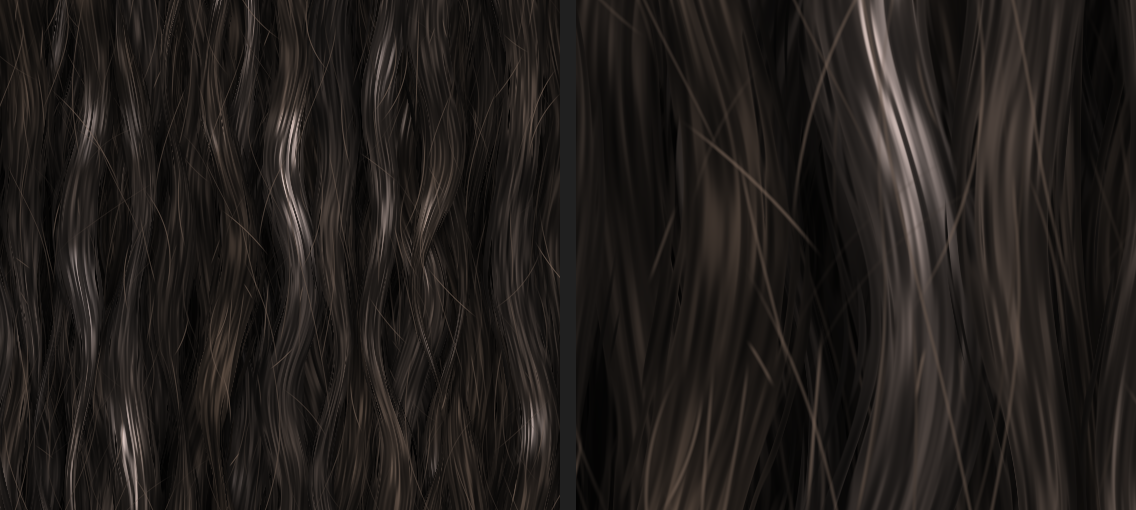
Left: the whole. Right: its middle third, enlarged.
Write a WebGL 1 fragment shader that draws this texture.

```glsl
precision highp float;
// Long dark brown wavy hair: layers of tapering locks are composited back to
// front, each with crisp broken fibres along its path, a shadow and some sheen.
// Long loose hairs follow the waves and short stray hairs cross on top.
#define LOCK_SPACING 0.098
#define WAVE_FREQ 13.0
#define WAVE_AMP 0.016
#define FIBRES 15.0
#define TONE_DARK 0.125
#define TONE_LIGHT 0.215
#define SHEEN 0.55
#define HAIR_WIDTH 0.0022
#define LOOSE_ALPHA 0.55
#define STRAY_ALPHA 0.62
#define LAYERS 6
#define STRAYS 230

uniform vec2 u_resolution;

const vec3 GAP_COLOUR = vec3(0.070, 0.062, 0.062);
const vec3 COOL_BROWN = vec3(1.00, 0.88, 0.83);
const vec3 WARM_BROWN = vec3(1.00, 0.81, 0.67);
const vec3 SHEEN_COLOUR = vec3(1.00, 0.94, 0.95);
const vec3 HAIR_COLOUR = vec3(0.37, 0.31, 0.27);

float hash(vec2 p) {
  vec3 q = fract(vec3(p.xyx) * 0.1031);
  q += dot(q, q.yzx + 33.33);
  return fract((q.x + q.y) * q.z);
}

float noise(vec2 p) {
  vec2 i = floor(p), f = fract(p);
  f = f * f * (3.0 - 2.0 * f);
  return mix(mix(hash(i), hash(i + vec2(1.0, 0.0)), f.x),
             mix(hash(i + vec2(0.0, 1.0)), hash(i + vec2(1.0, 1.0)), f.x), f.y);
}

// Lays one lock over the colour; depth runs from 0 (back) to 1 (front).
vec3 addLock(vec3 colour, vec2 p, vec2 id, float depth) {
  float seed = hash(id + 7.3);
  float kind = hash(id + 41.7);
  float track = seed * 91.0 + id.x * 3.7;

  // Path and width, both changing along the length
  float centre = (id.x + 0.5 + 0.6 * (kind - 0.5)) * LOCK_SPACING;
  centre += WAVE_AMP * sin(p.y * WAVE_FREQ * (0.7 + 0.6 * kind) + 6.283 * seed);
  centre += 0.055 * (noise(vec2(track, p.y * 3.0)) - 0.5);
  float swell = noise(vec2(track + 20.0, p.y * 3.4 + seed * 9.0));
  float gather = 0.1 + 0.9 * smoothstep(0.1, 0.85, swell);
  float u = (p.x - centre) / (LOCK_SPACING * 0.56 * gather);
  float across = abs(u);
  if (across > 1.9) return colour;

  // Fibres run lengthwise, gather where the lock narrows, and some slant across
  float v = u * FIBRES * sqrt(gather) + 2.5 * noise(vec2(u * 1.5 + track, p.y * 9.0));
  float fine = noise(vec2(v + track, p.y * 16.0));
  float slant = noise(vec2(v * 0.8 + track * 3.0 + (kind - 0.5) * 50.0 * p.y, p.y * 12.0));
  float coarse = noise(vec2(v * 0.3 + track * 2.0, p.y * 6.0));
  float fibre = 0.45 * fine + 0.35 * slant + 0.2 * coarse;
  float glint = smoothstep(0.35, 0.95, fine) * (0.3 + 0.7 * slant);

  // Shadow on the hair beneath, then the lock with its frayed edge
  float presence = smoothstep(0.1, 0.35, swell);
  float shadow = 1.0 - smoothstep(0.8, 1.8, across);
  float cover = presence * (1.0 - smoothstep(0.75, 0.95, across + 1.5 * (fibre - 0.5)));
  colour *= 1.0 - 0.36 * shadow * presence;

  float tone = mix(TONE_DARK, TONE_LIGHT, seed * seed * 0.5 + kind * 0.5);
  tone *= (0.12 + 1.25 * fibre + 0.85 * glint) * (1.0 - 0.42 * min(u * u, 1.2));
  tone *= 0.65 + 0.7 * noise(vec2(track + 50.0, p.y * 6.0));
  tone *= mix(0.6, 1.06, depth);
  float warmth = noise(vec2(track + 70.0, p.y * 2.0));
  vec3 hair = tone * mix(COOL_BROWN, WARM_BROWN, warmth) + 0.014;

  // Streaky sheen on the bends
  float bend = smoothstep(0.64, 0.95, noise(vec2(track + 31.0, p.y * 7.0)));
  float offset = u - 0.7 * (kind - 0.5);
  float gloss = bend * exp(-3.5 * offset * offset) * step(0.35, seed);
  hair += SHEEN * gloss * (0.08 + glint) * depth * SHEEN_COLOUR;
  return mix(colour, hair, cover);
}

// Coverage of one loose hair per column, waving from top to bottom with gaps.
float looseHair(vec2 p, float n) {
  float spacing = 0.07 + 0.06 * hash(vec2(n, 1.5));
  float phase = 6.283 * hash(vec2(n, 2.5));
  float wave = WAVE_AMP * sin(p.y * WAVE_FREQ * (0.6 + 0.6 * hash(vec2(n, 3.5))) + phase);
  float x = (p.x + wave + 0.16 * noise(vec2(n * 7.0, p.y * 2.5 + phase))) / spacing + phase;
  float dist = abs(fract(x) - 0.5) * spacing;
  float seen = smoothstep(0.5, 0.75, noise(vec2(floor(x) * 5.0 + n * 13.0, p.y * 8.0)));
  return seen * (1.0 - smoothstep(0.0, HAIR_WIDTH, dist));
}

// Coverage of one stray hair: a short arc, mostly upright, fading at its ends.
float strayHair(vec2 p, float n, float aspect) {
  vec2 start = vec2(hash(vec2(n, 1.0)) * aspect, hash(vec2(n, 2.0)));
  float lean = 2.0 * hash(vec2(n, 3.0)) - 1.0;
  float angle = 1.571 + lean * (0.35 + 0.65 * lean * lean);
  float curve = 7.0 * (hash(vec2(n, 4.0)) - 0.5);
  float size = hash(vec2(n, 5.0));
  float reach = mix(0.018, 0.13, size * size);
  vec2 axis = vec2(cos(angle), sin(angle));
  vec2 q = p - start;
  q = vec2(dot(q, axis), dot(q, vec2(-axis.y, axis.x)));
  float slope = 2.0 * curve * q.x;
  float dist = abs(q.y - curve * q.x * q.x) / sqrt(1.0 + slope * slope);
  float fade = 1.0 - smoothstep(0.4 * reach, reach, abs(q.x));
  return fade * (1.0 - smoothstep(0.0, HAIR_WIDTH, dist));
}

void main() {
  vec2 p = gl_FragCoord.xy / u_resolution.y;
  float aspect = u_resolution.x / u_resolution.y;
  vec3 colour = GAP_COLOUR * (0.6 + 0.8 * noise(vec2(p.x * 200.0, p.y * 12.0)));

  // Locks, back to front, with loose hairs between the layers
  for (int layer = 0; layer < LAYERS; layer++) {
    float l = float(layer);
    vec2 q = p + vec2(l * 0.047 + 2.0, l * 0.31);
    float cell = floor(q.x / LOCK_SPACING);
    for (int k = -1; k <= 1; k++)
      colour = addLock(colour, q, vec2(cell + float(k), l * 17.0), l / float(LAYERS - 1));
    for (int j = 0; j < 4; j++) {
      float n = l * 4.0 + float(j) + 3.0;
      colour = mix(colour, HAIR_COLOUR * (0.5 + 0.6 * hash(vec2(n, 4.5))), LOOSE_ALPHA * looseHair(p, n));
    }
  }
  // Stray hairs, each with its own brightness
  for (int i = 0; i < STRAYS; i++) {
    float n = float(i) + 11.0;
    float light = hash(vec2(n, 6.0));
    colour = mix(colour, HAIR_COLOUR * (0.6 + 0.7 * light),
                 STRAY_ALPHA * (0.2 + 0.8 * light * light) * strayHair(p, n, aspect));
  }
  gl_FragColor = vec4(colour, 1.0);
}
```
